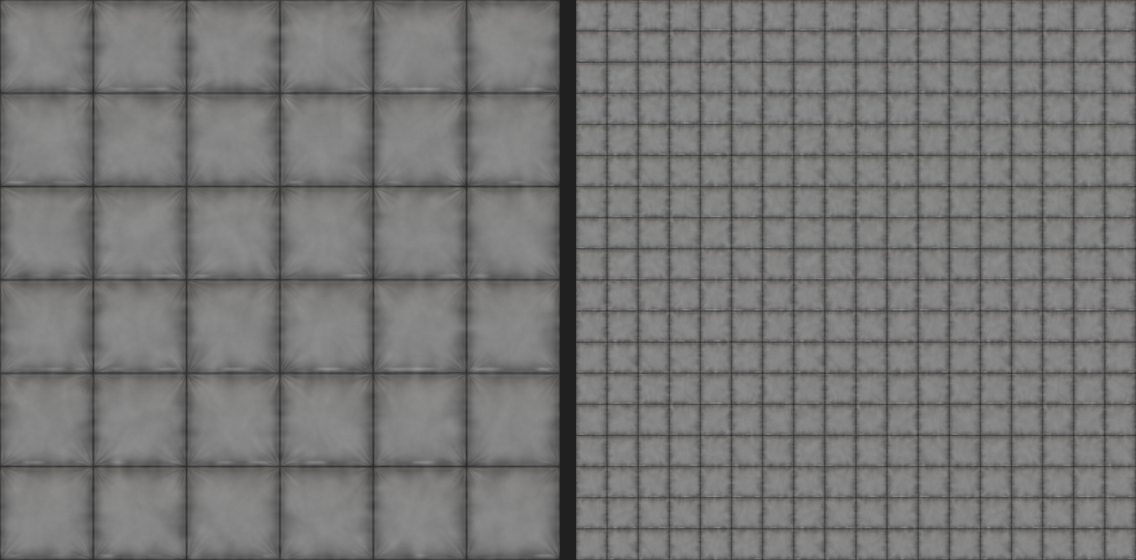
Left: one tile. Right: repeated 3 by 3.
Give the GLSL for this texture, as a Shadertoy shader.

```glsl
// Grey leather upholstery: six by six soft square cushions with puckered, stitched seams.

const float CUSHIONS = 6.0;

vec2 gradientAt(vec2 corner, vec2 period) {
    corner = mod(corner, period);
    float h = fract(sin(dot(corner, vec2(127.1, 311.7))) * 4375.85);
    return vec2(cos(6.2832 * h), sin(6.2832 * h));
}

// Gradient noise that wraps after a whole number of lattice cells
float noise(vec2 p, vec2 period) {
    vec2 i = floor(p), f = p - i;
    vec2 s = f * f * f * (f * (f * 6.0 - 15.0) + 10.0);
    vec2 e = vec2(1.0, 0.0);
    float a = dot(gradientAt(i, period), f);
    float b = dot(gradientAt(i + e.xy, period), f - e.xy);
    float c = dot(gradientAt(i + e.yx, period), f - e.yx);
    float d = dot(gradientAt(i + e.xx, period), f - e.xx);
    return mix(mix(a, b, s.x), mix(c, d, s.x), s.y);
}

float tiledNoise(vec2 uv, vec2 repeats) {
    return noise(uv * repeats, repeats);
}

// Soft line profile, never thinner than a pixel
float softLine(float d, float width, float pixel) {
    float t = d / max(width, 0.8 * pixel);
    return exp(-t * t);
}

void mainImage(out vec4 fragColor, in vec2 fragCoord) {
    vec2 uv = fragCoord / iResolution.xy;
    float pixel = CUSHIONS / iResolution.y;
    vec2 cell = mod(floor(uv * CUSHIONS), CUSHIONS);
    vec2 f = fract(uv * CUSHIONS);
    vec2 edge = 0.5 - abs(f - 0.5);
    vec2 side = step(0.5, f);

    // Shadow rolling into the seams, uneven along each edge
    vec2 bulge = vec2(tiledNoise(uv, vec2(18.0, 30.0)),
                      tiledNoise(uv + 0.37, vec2(30.0, 18.0)));
    vec2 reach = mix(vec2(0.070, 0.074), vec2(0.084, 0.092), side) * (1.0 + 0.9 * bulge);
    vec2 depth = mix(vec2(0.47, 0.48), vec2(0.49, 0.40), side);
    vec2 dark = depth * exp(-edge / reach);
    float shadow = pow(dot(dark * dark * dark, vec2(1.0)), 1.0 / 3.0);
    float shade = 0.530 * (1.0 - shadow);

    // Creases fanning out of each corner
    float radius = length(edge);
    float angle = atan(edge.y, edge.x + 1e-4);
    vec2 seed = cell * vec2(7.0, 11.0) + side * vec2(3.0, 5.0);
    float fan = noise(vec2(angle * 5.0, radius * 3.0) + seed + 0.5, vec2(97.0));
    shade += 0.15 * fan * smoothstep(0.02, 0.10, radius) * exp(-radius / 0.17);

    // Short puckers pulled across the seams
    float puckerX = tiledNoise(uv + 0.11, vec2(18.0, 66.0));
    float puckerY = tiledNoise(uv + 0.23, vec2(60.0, 18.0));
    shade += 0.08 * puckerX * exp(-edge.x / 0.09) + 0.06 * puckerY * exp(-edge.y / 0.08);

    // Broken highlight on the fold above the lower seam
    float lip = smoothstep(-0.05, 0.4, tiledNoise(uv + 0.61, vec2(18.0, 6.0)));
    shade += 0.13 * lip * softLine(f.y - 0.045, 0.018, pixel) * smoothstep(0.0, 0.15, edge.x);

    // Broad slack folds and faint mottling of the hide
    vec2 warp = vec2(tiledNoise(uv, vec2(11.0)), tiledNoise(uv + 0.5, vec2(13.0)));
    vec2 bent = uv + 0.06 * warp;
    shade += 0.028 * tiledNoise(bent, vec2(13.0, 23.0));
    shade += 0.022 * tiledNoise(bent.yx + 0.3, vec2(17.0, 41.0));
    shade += 0.012 * tiledNoise(uv, vec2(90.0)) + 0.010 * tiledNoise(uv, vec2(260.0));

    // Seam: thin groove between two slightly raised rims
    float seam = min(edge.x, edge.y);
    shade += 0.035 * softLine(seam - 0.024, 0.010, pixel);
    shade -= 0.045 * softLine(seam, 0.010, pixel);

    // Slight warmth where the upper slope turns away
    float warmth = exp(-(1.0 - f.y) / 0.16);
    vec3 tint = mix(vec3(1.0), vec3(1.02, 1.0, 0.965), warmth);
    fragColor = vec4(max(shade, 0.17) * tint, 1.0);
}
```
